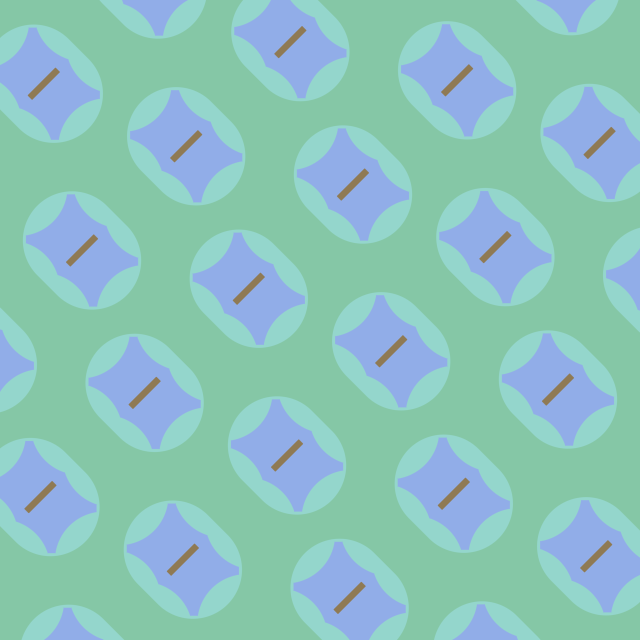
Write a three.js fragment shader that draws this pattern.

```glsl
// Diagonal staggered rows of teal capsules, each holding a blue scalloped star and a brown bar.
varying vec2 vUv;

float capsule(vec2 p, float halfLength, float radius) {
  return length(vec2(max(abs(p.x) - halfLength, 0.0), p.y)) - radius;
}

float roundedBar(vec2 p, vec2 halfSize, float radius) {
  vec2 d = abs(p) - halfSize + radius;
  return length(max(d, 0.0)) + min(max(d.x, d.y), 0.0) - radius;
}

// Blunt-tipped star: a cut diamond with circular bites on its ends and long sides.
float scallopedStar(vec2 p) {
  p = abs(p);
  float tips = (p.x + p.y - 0.124) * 0.7071;
  float endBite = 0.0768 - length(p - vec2(0.1406, 0.0));
  float sideBite = 0.0768 - length(p - vec2(0.0352, 0.1224));
  return max(tips, max(endBite, sideBite));
}

float coverage(float dist) {
  float blur = 0.7 * fwidth(vUv.x);
  return 1.0 - smoothstep(-blur, blur, dist);
}

// Cell coordinates in rows turned by 45 degrees, alternate rows shifted.
vec2 staggeredCell(vec2 p) {
  vec2 q = vec2(p.x - p.y, p.x + p.y) * 0.70711;
  vec2 spacing = vec2(0.2265, 0.2302);
  float row = floor(q.x / spacing.x);
  q.y -= mix(0.0441, -0.0441, mod(row, 2.0));
  q.x -= (row + 0.5) * spacing.x;
  q.y = (fract(q.y / spacing.y + 0.5) - 0.5) * spacing.y;
  return q;
}

void main() {
  vec2 cell = staggeredCell(vUv - 0.5);

  vec3 color = vec3(0.52, 0.78, 0.65);
  color = mix(color, vec3(0.58, 0.84, 0.80), coverage(capsule(cell, 0.0221, 0.0768)));
  color = mix(color, vec3(0.57, 0.68, 0.91), coverage(scallopedStar(cell)));
  color = mix(color, vec3(0.56, 0.48, 0.33), coverage(roundedBar(cell, vec2(0.0051, 0.0309), 0.0013)));

  gl_FragColor = vec4(color, 1.0);
}
```
